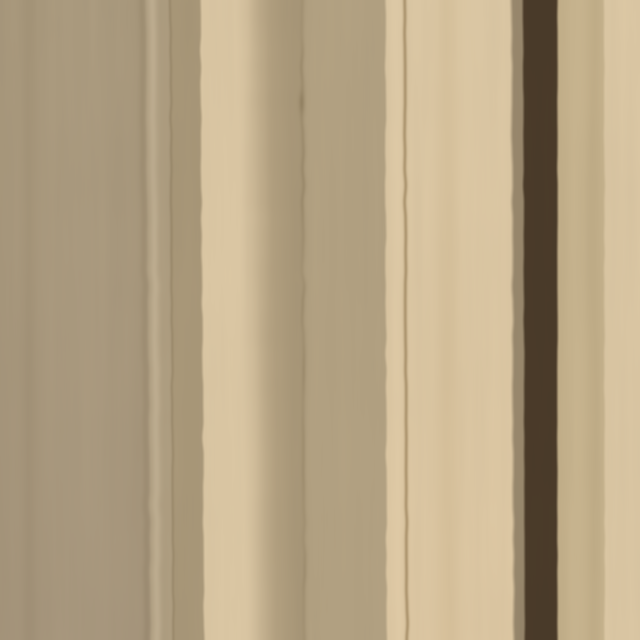
A three.js fragment shader for this texture:

```glsl
// Draws painted wooden mouldings: vertical cream and taupe bands with a bead, grooves and a dark gap.
varying vec2 vUv;

const vec3 TAUPE = vec3(0.645, 0.580, 0.480);
const vec3 OLIVE = vec3(0.655, 0.588, 0.468);
const vec3 PANEL = vec3(0.694, 0.627, 0.505);
const vec3 CREAM = vec3(0.850, 0.772, 0.635);
const vec3 SAND = vec3(0.750, 0.675, 0.530);
const vec3 SHADE = vec3(0.590, 0.525, 0.420);
const vec3 GAP = vec3(0.288, 0.228, 0.160);

float hash(vec2 p) {
  return fract(sin(dot(p, vec2(127.1, 311.7))) * 43758.5453);
}

float noise(vec2 p) {
  vec2 i = floor(p);
  vec2 f = fract(p);
  f = f * f * (3.0 - 2.0 * f);
  float low = mix(hash(i), hash(i + vec2(1.0, 0.0)), f.x);
  float high = mix(hash(i + vec2(0.0, 1.0)), hash(i + vec2(1.0, 1.0)), f.x);
  return mix(low, high, f.y);
}

float fbm(vec2 p) {
  float sum = 0.0;
  float gain = 0.5;
  for (int i = 0; i < 4; i++) {
    sum += gain * noise(p);
    p = p * 2.03 + 7.1;
    gain *= 0.5;
  }
  return sum;
}

// Horizontal distance to a slightly wavering line from x = bottom to x = top
float lineOffset(vec2 uv, float bottom, float top, float wobble) {
  float waver = noise(vec2(bottom * 91.0, uv.y * 38.0)) - 0.5;
  return uv.x - mix(bottom, top, uv.y) - waver * wobble;
}

float edge(float offset, float blur) {
  return smoothstep(-blur, blur, offset);
}

float ridge(float offset, float width) {
  return exp(-offset * offset / (width * width));
}

// Left wall, rounded bead and the flat strip beside it
vec3 leftMoulding(vec2 uv) {
  float bead = lineOffset(uv, 0.236, 0.228, 0.003);
  float groove = lineOffset(uv, 0.271, 0.266, 0.002);
  float wallLight = smoothstep(0.0, 0.13, uv.x) * smoothstep(0.23, 0.13, uv.x);
  vec3 color = TAUPE + vec3(0.012) * wallLight;
  color += vec3(0.010, 0.012, 0.002) * uv.y;
  color -= 0.018 * ridge(uv.x - 0.047, 0.012);
  color -= 0.035 * ridge(bead + 0.006, 0.006);
  color = mix(color, vec3(0.675, 0.610, 0.497), edge(bead, 0.003));
  color += 0.060 * ridge(bead - 0.010, 0.007);
  color = mix(color, OLIVE, edge(groove, 0.003));
  color -= 0.055 * ridge(groove, 0.0025);
  return color;
}

// Cream curve that rolls softly into shadow, then a seam and flat panel
vec3 curvedMoulding(vec2 uv) {
  float roll = lineOffset(uv, 0.417, 0.404, 0.002);
  float seam = lineOffset(uv, 0.476, 0.472, 0.004);
  vec3 color = mix(CREAM, vec3(0.700, 0.628, 0.502), smoothstep(-0.037, 0.022, roll));
  color = mix(color, OLIVE, smoothstep(0.005, 0.052, roll));
  color = mix(color, PANEL, edge(seam - 0.003, 0.007));
  float seamDepth = 0.015 + 0.035 * noise(vec2(3.0, uv.y * 19.0));
  color -= seamDepth * ridge(seam, 0.003);
  color -= 0.065 * ridge(seam, 0.005) * ridge(uv.y - 0.84, 0.018);
  return color;
}

// Cream board with a narrow groove near its left side
vec3 creamBoard(vec2 uv) {
  float groove = lineOffset(uv, 0.636, 0.632, 0.002);
  vec3 color = CREAM + vec3(0.006, 0.0, -0.004) * (1.0 - uv.y);
  color -= 0.030 * ridge(uv.x - 0.700, 0.018) * vec3(0.6, 0.7, 0.9);
  color -= vec3(0.17, 0.18, 0.19) * ridge(groove, 0.003);
  color += 0.012 * ridge(groove + 0.013, 0.008);
  return color;
}

// Shaded return, deep gap and the sandy strip on its far side
vec3 gapAndStrip(vec3 color, vec2 uv) {
  color = mix(color, SHADE, edge(lineOffset(uv, 0.803, 0.799, 0.002), 0.004));
  color = mix(color, GAP, edge(lineOffset(uv, 0.820, 0.817, 0.002), 0.003));
  vec3 strip = SAND + vec3(0.025) * smoothstep(0.87, 0.90, uv.x);
  strip -= 0.028 * ridge(uv.x - 0.928, 0.014);
  color = mix(color, strip, edge(lineOffset(uv, 0.871, 0.871, 0.001), 0.003));
  return mix(color, CREAM, edge(lineOffset(uv, 0.945, 0.944, 0.002), 0.003));
}

void main() {
  vec3 color = leftMoulding(vUv);
  color = mix(color, curvedMoulding(vUv), edge(lineOffset(vUv, 0.319, 0.313, 0.002), 0.003));
  color = mix(color, creamBoard(vUv), edge(lineOffset(vUv, 0.604, 0.602, 0.002), 0.003));
  color = gapAndStrip(color, vUv);

  // Faint brushed grain and broad paint mottling
  float grain = fbm(vUv * vec2(75.0, 3.0)) - 0.47;
  float mottle = fbm(vUv * 7.0) - 0.47;
  color *= 1.0 + 0.030 * grain + 0.018 * mottle;
  gl_FragColor = vec4(color, 1.0);
}
```
